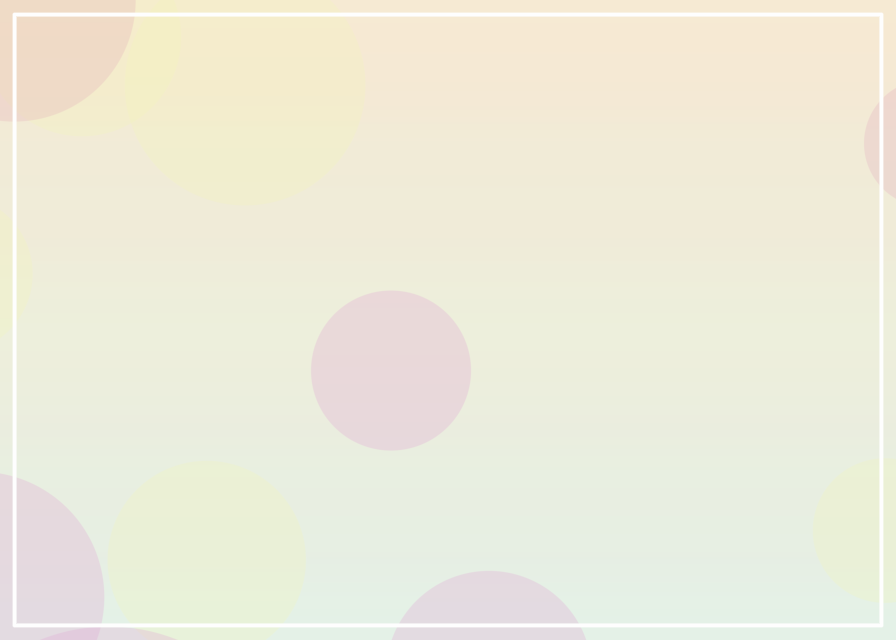
This background is drawn by a WebGL 2 fragment shader. Its source:

```glsl
#version 300 es
precision highp float;
// Pastel card: a vertical peach-to-mint gradient with faint bands,
// translucent yellow and rose discs, and a thin white frame.
// Lengths are in canvas heights; discs are blended in two looped groups.

uniform vec2 u_resolution;
out vec4 fragColor;

const vec3 PEACH = vec3(0.965, 0.914, 0.828);
const vec3 CREAM = vec3(0.942, 0.922, 0.845);
const vec3 IVORY = vec3(0.930, 0.934, 0.860);
const vec3 SAGE = vec3(0.910, 0.933, 0.882);
const vec3 MINT = vec3(0.895, 0.945, 0.905);
const vec3 LEMON = vec3(0.950, 0.960, 0.720);
const vec3 ROSE = vec3(0.880, 0.650, 0.830);
const vec3 CORAL = vec3(0.890, 0.690, 0.730);
const vec3 WHITE = vec3(0.995);

const float LEMON_ALPHA = 0.28;
const float ROSE_ALPHA = 0.30;
const float FRAME_INSET = 0.0228;
const float FRAME_HALF_WIDTH = 0.0031;
const float BAND_STRENGTH = 0.004;

// Each disc holds its centre and radius.
const vec3 LEMON_DISCS[5] = vec3[5](
  vec3(0.128, 0.942, 0.155), vec3(0.383, 0.867, 0.188),
  vec3(-0.073, 0.572, 0.124), vec3(0.323, 0.125, 0.155),
  vec3(1.383, 0.171, 0.113));
const vec3 ROSE_DISCS[6] = vec3[6](
  vec3(0.022, 1.000, 0.190), vec3(1.450, 0.776, 0.100),
  vec3(0.611, 0.421, 0.125), vec3(-0.033, 0.067, 0.196),
  vec3(0.764, -0.053, 0.161), vec3(0.170, -0.267, 0.288));

// Antialiased coverage of a signed distance.
float coverage(float dist, float pixel) {
  return 1.0 - smoothstep(-pixel, pixel, dist);
}

float discCoverage(vec2 p, vec3 disc, float pixel) {
  return coverage(length(p - disc.xy) - disc.z, pixel);
}

float boxDistance(vec2 p, vec2 halfSize) {
  vec2 d = abs(p) - halfSize;
  return length(max(d, 0.0)) + min(max(d.x, d.y), 0.0);
}

vec3 background(float y) {
  vec3 color = mix(MINT, SAGE, smoothstep(0.0, 0.25, y));
  color = mix(color, IVORY, smoothstep(0.2, 0.5, y));
  color = mix(color, CREAM, smoothstep(0.48, 0.72, y));
  color = mix(color, PEACH, smoothstep(0.68, 0.98, y));
  // Layered sines tint soft horizontal bands.
  float band = sin(y * 25.0 - 1.4) + 0.5 * sin(y * 61.0 + 0.8);
  return color + BAND_STRENGTH * band * vec3(0.2, -0.7, -0.2);
}

void main() {
  vec2 p = gl_FragCoord.xy / u_resolution.y;
  float aspect = u_resolution.x / u_resolution.y;
  float pixel = 0.8 / u_resolution.y;
  vec3 color = background(p.y);

  // Translucent discs, yellow below rose.
  for (int i = 0; i < 5; i++) {
    color = mix(color, LEMON, LEMON_ALPHA * discCoverage(p, LEMON_DISCS[i], pixel));
  }
  for (int i = 0; i < 6; i++) {
    vec3 disc = ROSE_DISCS[i];
    vec3 tint = mix(ROSE, CORAL, smoothstep(0.5, 0.9, disc.y));
    color = mix(color, tint, ROSE_ALPHA * discCoverage(p, disc, pixel));
  }

  // Frame
  vec2 halfCanvas = 0.5 * vec2(aspect, 1.0);
  float edge = abs(boxDistance(p - halfCanvas, halfCanvas - FRAME_INSET));
  color = mix(color, WHITE, coverage(edge - FRAME_HALF_WIDTH, pixel));

  fragColor = vec4(color, 1.0);
}
```
